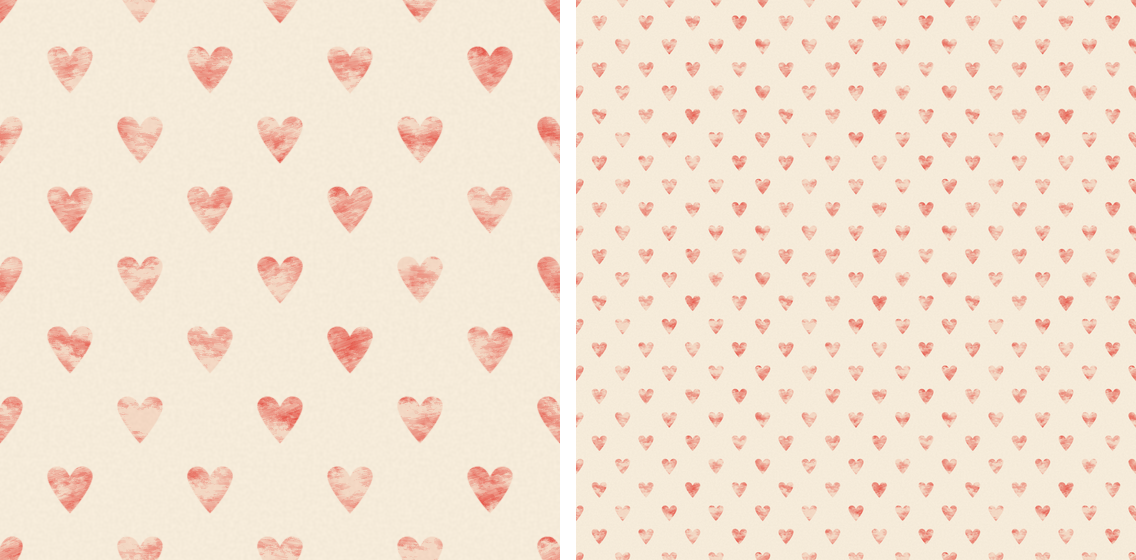
Left: one tile. Right: repeated 3 by 3.
This pattern is drawn by a Shadertoy shader. Its source:

```glsl
// Staggered watercolour hearts in coral washes on cream paper, tiling seamlessly.
#define REPEATS 4.0
#define HEART_SIZE 0.167
#define HEART_WIDTH 0.97
#define PAPER vec3(0.962, 0.922, 0.853)
#define PALE vec3(0.953, 0.845, 0.765)
#define DEEP vec3(0.900, 0.350, 0.300)
#define TONE 0.31
#define WASH 0.95
#define GRAIN 0.016
#define GRAIN_FREQ 170.0

vec2 hash2(vec2 p) {
    vec3 h = fract(p.xyx * vec3(0.1031, 0.1030, 0.0973));
    h += dot(h, h.yzx + 33.33);
    return fract((h.xx + h.yz) * h.zy);
}

// Gradient noise that wraps after a whole number of lattice cells
float corner(vec2 cell, vec2 offset, float period) {
    float angle = 6.2832 * hash2(mod(cell, period) + 7.0).x;
    return dot(vec2(cos(angle), sin(angle)), offset);
}

float noise(vec2 p, float period) {
    vec2 i = floor(p), f = p - i, e = vec2(1.0, 0.0);
    vec2 w = f * f * f * (f * (f * 6.0 - 15.0) + 10.0);
    float low = mix(corner(i, f, period), corner(i + e, f - e, period), w.x);
    float high = mix(corner(i + e.yx, f - e.yx, period), corner(i + 1.0, f - 1.0, period), w.x);
    return mix(low, high, w.y);
}

float noise(vec2 p) { return noise(p, 256.0); }

float fbm(vec2 p) {
    float sum = 0.0, amp = 0.6;
    for (int k = 0; k < 4; k++) {
        sum += amp * noise(p);
        p = p * 2.03 + 17.3;
        amp *= 0.6;
    }
    return sum;
}

// Heart between a lobed upper curve and a pointed lower curve, y in -1..1
float insideHeart(vec2 p) {
    float x = abs(p.x) / HEART_WIDTH;
    if (x >= 1.0) return 0.0;
    float peak = 0.56;
    float u = abs(x - peak) / (x < peak ? peak : 1.0 - peak);
    float upper = x < peak ? 1.0 - 0.44 * pow(u, 2.5) : 0.6 + 0.4 * sqrt(1.0 - u * u);
    float lower = -1.0 + 1.6 * (0.65 * x + 0.35 * (1.0 - sqrt(1.0 - x * x)));
    return step(lower, p.y) * step(p.y, upper);
}

// Edge coverage from a small grid of samples across one pixel
float heartCoverage(vec2 p, vec2 pixel) {
    float sum = 0.0;
    for (int k = 0; k < 25; k++) {
        vec2 jitter = vec2(k % 5, k / 5) / 4.0 - 0.5;
        sum += insideHeart(p + 1.2 * jitter * pixel);
    }
    return sum / 25.0;
}

// Ragged horizontal washes, blotches and dry brush streaks
float pigment(vec2 p, vec2 seed) {
    vec2 shift = 90.0 * seed;
    p.y += 0.4 * (seed.x - 0.5) * p.x;
    float ragged = fbm(p * vec2(2.6, 3.6) + shift);
    float band = noise(vec2(0.55 * p.x, 1.35 * p.y + 0.7 * ragged) + shift.yx);
    float blotch = smoothstep(-0.06, 0.10, fbm(p * vec2(1.5, 3.2) + shift + 31.0));
    float slant = p.y - (0.5 * seed.y - 0.1) * p.x;
    float streak = noise(vec2(1.6 * p.x, 13.0 * slant) + shift.yx);
    float tone = TONE + 0.26 * (seed.y - 0.5) + WASH * band;
    tone += 0.20 * (blotch - 0.5) + 0.22 * ragged + 0.20 * streak;
    return clamp(tone, 0.0, 1.0);
}

void mainImage(out vec4 fragColor, in vec2 fragCoord) {
    vec2 uv = fragCoord / iResolution.xy;

    // Nearest heart of the two interleaved square grids
    vec2 q = uv * REPEATS;
    vec2 middle = floor(q) + 0.5, knot = floor(q + 0.5);
    vec2 centre = distance(q, middle) < distance(q, knot) ? middle : knot;
    vec2 p = (q - centre) / HEART_SIZE;
    vec2 seed = hash2(2.0 * mod(centre, REPEATS) + 11.0);

    // Paint on paper
    vec2 pixel = REPEATS / (HEART_SIZE * iResolution.xy);
    vec3 paint = mix(PALE, DEEP, pigment(p, seed));
    vec3 color = mix(PAPER, paint, heartCoverage(p, pixel));

    // Fine paper tooth
    float tooth = noise(uv * GRAIN_FREQ, GRAIN_FREQ);
    tooth += 0.6 * noise(uv * GRAIN_FREQ * 0.5 + 5.5, GRAIN_FREQ * 0.5);
    fragColor = vec4(color + GRAIN * tooth, 1.0);
}
```
